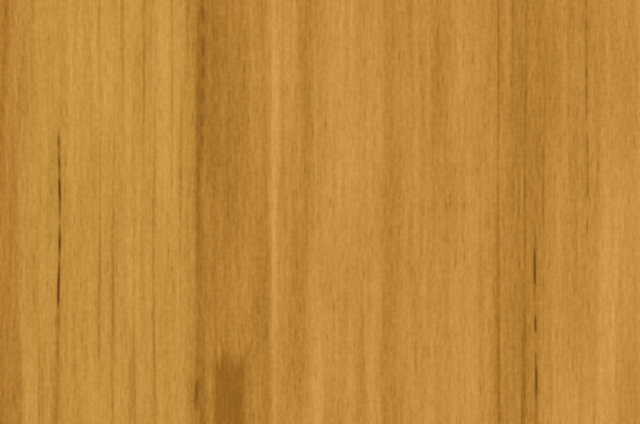
A WebGL 1 fragment shader for this texture:

```glsl
precision highp float;
// Honey-coloured wooden boards with upright grain, dark seams, pores and cracks.
uniform vec2 u_resolution;

const vec3 UMBER = vec3(0.38, 0.23, 0.06);
const vec3 BROWN = vec3(0.62, 0.42, 0.15);
const vec3 HONEY = vec3(0.755, 0.545, 0.245);
const vec3 STRAW = vec3(0.85, 0.64, 0.34);

vec2 hash2(vec2 cell) {
  vec3 h = fract(cell.xyx * vec3(0.1031, 0.1030, 0.0973));
  h += dot(h, h.yzx + 33.33);
  return fract((h.xx + h.yz) * h.zy);
}

float gradientDot(vec2 cell, vec2 offset) {
  float angle = 6.2832 * hash2(cell).x;
  return dot(vec2(cos(angle), sin(angle)), offset);
}

// Gradient noise, about -0.7 to 0.7
float noise(vec2 p) {
  vec2 i = floor(p);
  vec2 f = p - i;
  vec2 w = f * f * f * (f * (f * 6.0 - 15.0) + 10.0);
  float low = mix(gradientDot(i, f), gradientDot(i + vec2(1.0, 0.0), f - vec2(1.0, 0.0)), w.x);
  float high = mix(gradientDot(i + vec2(0.0, 1.0), f - vec2(0.0, 1.0)),
                   gradientDot(i + vec2(1.0, 1.0), f - vec2(1.0, 1.0)), w.x);
  return mix(low, high, w.y);
}

// Soft stripe around a centre
float stripe(float x, float centre, float width) {
  float d = (x - centre) / width;
  return exp(-d * d);
}

// Band between two edges with its own softness on each side
float band(float x, float from, float to, float softFrom, float softTo) {
  return smoothstep(from - softFrom, from + softFrom, x)
       * (1.0 - smoothstep(to - softTo, to + softTo, x));
}

// Long streaks: each octave is finer across and shorter along the grain
float streaks(vec2 p) {
  float sum = 0.0;
  vec2 scale = vec2(13.0, 0.5);
  float amount = 0.30;
  for (int i = 0; i < 4; i++) {
    sum += amount * noise(p * scale + 17.3 * float(i + 1));
    scale *= vec2(2.1, 2.0);
    amount *= 0.95;
  }
  return sum;
}

// Sparse short dark pores, one candidate per cell
float pores(vec2 p, vec2 grid, float share) {
  vec2 q = p * grid;
  q.y += 7.0 * hash2(vec2(floor(q.x), 5.0)).x;
  vec2 cell = floor(q);
  vec2 pick = hash2(cell + 41.0);
  vec2 d = (fract(q) - vec2(0.3 + 0.4 * pick.y, 0.5)) / vec2(0.20, 0.30);
  return step(pick.x, share) * exp(-dot(d, d));
}

// Broken, wavering crack along the grain
float crack(vec2 p, float x, float from, float to, float width) {
  float path = x + 0.004 * noise(vec2(x * 90.0, p.y * 5.0));
  float broken = smoothstep(-0.35, 0.25, noise(vec2(x * 70.0, p.y * 22.0)));
  return stripe(p.x, path, width) * band(p.y, from, to, 0.03, 0.03) * broken;
}

// Light and dark layout of the boards
float boardTone(vec2 p) {
  float bend = p.x + 0.004 * noise(vec2(3.7, p.y * 2.0));
  float tone = 0.02;
  tone -= 0.42 * (1.0 - smoothstep(0.005, 0.04, bend));
  tone += 0.08 * band(bend, 0.03, 0.29, 0.01, 0.01);
  tone -= 0.27 * band(bend, 0.305, 0.42, 0.004, 0.012);
  tone -= 0.30 * stripe(bend, 0.310, 0.008);
  tone += 0.34 * stripe(bend, 0.427, 0.006);
  tone -= 0.15 * stripe(bend, 0.61, 0.015);
  tone -= 0.24 * band(bend, 0.775, 0.842, 0.015, 0.006);
  tone += 0.20 * stripe(bend, 0.975, 0.04) * stripe(p.y, 0.38, 0.25);
  return tone;
}

// Brown smudge with a feathered top, standing on the lower edge
float smudge(vec2 p) {
  float top = 0.16 + 0.06 * noise(vec2(p.x * 120.0, 2.5));
  return band(p.x, 0.336, 0.384, 0.008, 0.006) * (1.0 - smoothstep(top - 0.03, top + 0.02, p.y));
}

void main() {
  vec2 p = gl_FragCoord.xy / u_resolution;
  vec2 grain = p + vec2(0.006 * noise(vec2(p.x * 5.0, p.y * 1.8)), 0.0);

  // Grain, fibres and pin lines
  float tone = boardTone(p) + streaks(grain);
  tone += 0.26 * noise(grain * vec2(210.0, 26.0) + 9.1);
  tone += 0.22 * noise(p * vec2(190.0, 95.0) + 3.4);
  float leftBoard = band(p.x, 0.03, 0.30, 0.01, 0.01);
  float lined = max(leftBoard, band(p.x, 0.77, 0.85, 0.02, 0.01));
  float pinLine = smoothstep(0.12, 0.45, noise(vec2(grain.x * 95.0, grain.y * 0.9) + 6.6));
  tone -= 0.40 * pinLine * lined;
  tone -= 0.30 * pores(grain, vec2(150.0, 24.0), 0.10);
  tone -= 0.55 * smudge(p);

  // Honey ramp, a little yellower on the left board
  vec3 color = mix(HONEY, BROWN, clamp(-tone * 1.35, 0.0, 1.25));
  color = mix(color, STRAW, clamp(tone * 1.5, 0.0, 1.0));
  color += leftBoard * vec3(-0.010, 0.004, -0.008);

  // Cracks and the dark seam
  float dark = 0.85 * crack(p, 0.092, 0.25, 0.68, 0.0020);
  dark = max(dark, 0.75 * crack(p, 0.836, 0.06, 0.46, 0.0020));
  dark = max(dark, 0.60 * crack(p, 0.307, 0.03, 0.15, 0.0030));
  dark = max(dark, 0.45 * crack(p, 0.316, 0.65, 1.10, 0.0030));
  dark = max(dark, 0.35 * crack(p, 0.918, 0.45, 0.95, 0.0018));
  gl_FragColor = vec4(mix(color, UMBER, dark), 1.0);
}
```
